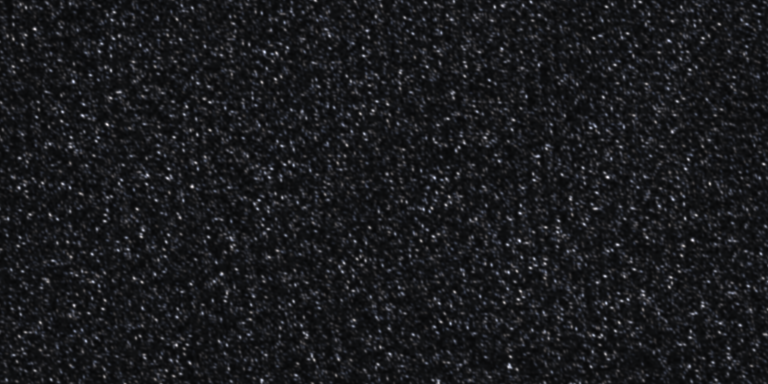
Reproduce this texture procedurally as a Shadertoy shader.

```glsl
float hash(vec2 p) {
    return fract(sin(dot(p, vec2(127.1, 311.7))) * 43758.5453);
}

float valueNoise(vec2 p) {
    vec2 cell = floor(p), f = fract(p);
    f = f * f * (3.0 - 2.0 * f);
    float low = mix(hash(cell), hash(cell + vec2(1, 0)), f.x);
    float high = mix(hash(cell + vec2(0, 1)), hash(cell + vec2(1, 1)), f.x);
    return mix(low, high, f.y);
}

// Soft, slightly slanted glints: one jittered ellipse per grid cell
vec3 glitter(vec2 p) {
    vec2 home = floor(p);
    vec3 light = vec3(0);
    for (int y = -1; y <= 1; y++) {
        for (int x = -1; x <= 1; x++) {
            vec2 cell = home + vec2(x, y);
            vec2 jitter = 0.1 + 0.8 * vec2(hash(cell + 17.3), hash(cell + 41.9));
            vec2 d = p - cell - jitter;

            float angle = -0.75 + 1.2 * (hash(cell + 73.1) - 0.5);
            vec2 axis = vec2(cos(angle), sin(angle));
            vec2 q = vec2(dot(d, axis) / 0.44, dot(d, vec2(-axis.y, axis.x)) / 0.31);

            // Many faint grains, few brilliant ones
            float h = hash(cell + 5.7);
            float strength = 0.22 * pow(h, 3.0) + 0.46 * pow(h, 30.0);
            vec3 tint = mix(vec3(0.84, 0.94, 1.22), vec3(1.08, 1.0, 0.98), hash(cell + 91.4));
            tint = mix(tint, vec3(1), 0.6 * pow(h, 20.0));
            light += tint * strength * exp(-0.5 * dot(q, q));
        }
    }
    return light;
}

void mainImage(out vec4 fragColor, in vec2 fragCoord) {
    vec2 uv = fragCoord / iResolution.y;

    // Broad uneven patches of sheen
    float sheen = 0.6 * valueNoise(uv * 3.2 + 4.0) + 0.4 * valueNoise(uv * 9.0 + 20.0);
    sheen = mix(0.8, 1.2, sheen);

    // Dark cloth with a fine grain
    float grain = valueNoise(uv * 128.0 + 60.0);
    vec3 color = vec3(0.95, 1.0, 1.08) * (0.03 + 0.04 * grain * sheen);

    color += sheen * glitter(uv * 122.0);
    fragColor = vec4(min(color, 1.0), 1.0);
}
```
